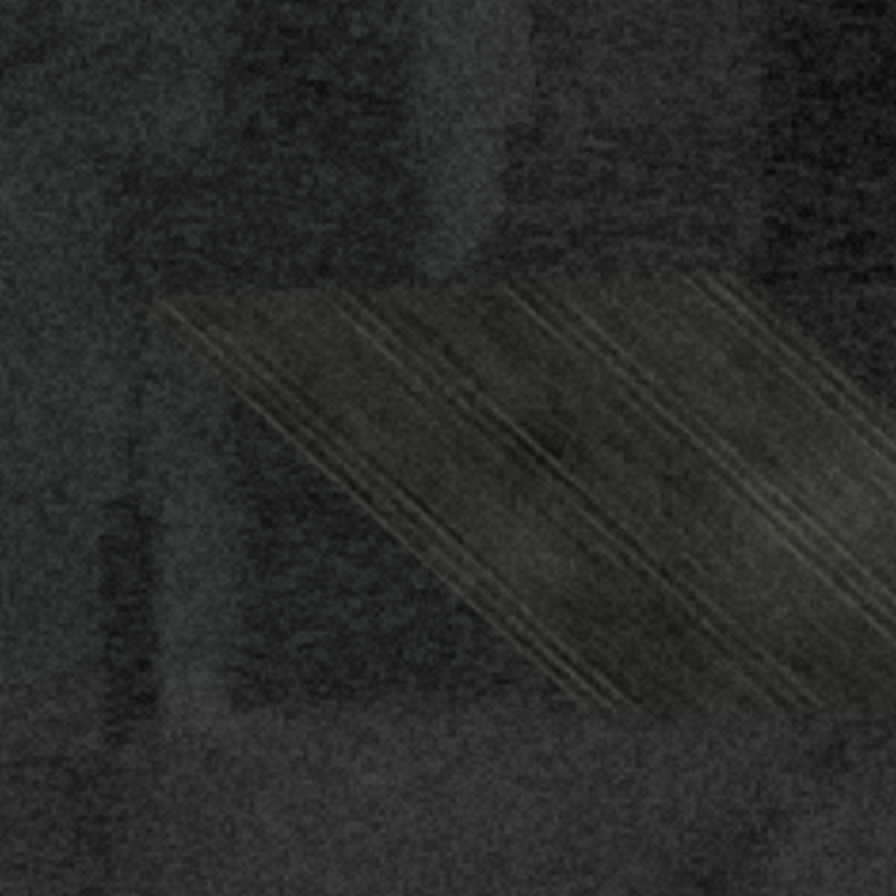
Reproduce this texture procedurally as a WebGL 1 fragment shader.

```glsl
#ifdef GL_FRAGMENT_PRECISION_HIGH
precision highp float;
#else
precision mediump float;
#endif
// Dim woven cloth: soft charcoal panels crossed by a slanted olive band.
// Panels are soft boxes added to a base tone; triple stripes repeat with mod,
// and layered value noise gives the grain, the weave and the worn patches.

uniform vec2 u_resolution;

const float BASE_TONE = 0.170;
const float MID_TONE = 0.158;
const float CONTRAST = 1.18;
const float LIFT = 0.007;
const float GRAIN = 0.125;
const float WEAVE = 0.075;
const float MOTTLE = 0.026;
const float BAND_SLANT = 1.1;       // sideways run per unit of descent
const float BAND_TOP = 0.664;
const float BAND_BOTTOM = 0.208;
const float BAND_LEFT = 0.150;
const float BAND_RIGHT = 0.862;
const float STRIPE_PERIOD = 0.2125;
const float STRIPE_GAP = 0.0265;
const float STRIPE_WIDTH = 0.0055;
const float STRIPE_LIGHT = 0.046;
const vec3 COOL = vec3(0.96, 1.015, 1.015);
const vec3 NEUTRAL = vec3(1.01, 1.0, 0.99);
const vec3 OLIVE = vec3(1.02, 1.01, 0.91);

float hash(vec2 p) {
  vec3 q = fract(p.xyx * 0.1031);
  q += dot(q, q.yzx + 33.33);
  return fract((q.x + q.y) * q.z);
}

float noise(vec2 p) {
  vec2 cell = floor(p), f = fract(p);
  f = f * f * (3.0 - 2.0 * f);
  return mix(mix(hash(cell), hash(cell + vec2(1.0, 0.0)), f.x),
             mix(hash(cell + vec2(0.0, 1.0)), hash(cell + 1.0), f.x), f.y);
}

float rise(float edge, float soft, float x) {
  return smoothstep(edge - soft, edge + soft, x);
}

float softBox(vec2 p, vec2 low, vec2 high, float soft) {
  vec2 inside = smoothstep(low - soft, low + soft, p)
              * (1.0 - smoothstep(high - soft, high + soft, p));
  return inside.x * inside.y;
}

float glow(vec2 p, vec2 centre, vec2 radius) {
  vec2 d = (p - centre) / radius;
  return exp(-dot(d, d));
}

// Tone of the cloth around the band
float panelTone(vec2 p) {
  float tone = BASE_TONE;
  // Upper panels, split by a pale column with a stepped, rounded edge
  float edge = mix(0.563, 0.592, rise(0.858, 0.005, p.y));
  edge -= 0.95 * max(0.0, 0.762 - p.y);
  float upper = rise(0.685, 0.008, p.y);
  float pastEdge = rise(edge, 0.006, p.x);
  tone += 0.016 * upper * (1.0 - pastEdge) * rise(0.46, 0.06, p.x);
  tone -= 0.030 * upper * pastEdge;
  tone += 0.022 * softBox(p, vec2(0.63, 0.87), vec2(0.85, 1.1), 0.05);
  tone -= 0.030 * softBox(p, vec2(0.855, 0.71), vec2(1.1, 1.1), 0.012);
  tone -= 0.036 * softBox(p, vec2(0.25, 0.83), vec2(0.46, 1.1), 0.025);
  tone -= 0.030 * softBox(p, vec2(0.12, 0.675), vec2(0.48, 0.83), 0.025);
  tone -= 0.030 * glow(p, vec2(0.02, 0.96), vec2(0.05, 0.05));
  // Lower left strips and the shaded wedge under the band
  tone -= 0.042 * softBox(p, vec2(0.115, 0.17), vec2(0.174, 0.44), 0.012);
  tone -= 0.020 * softBox(p, vec2(0.14, 0.44), vec2(0.165, 0.66), 0.010);
  tone += 0.020 * softBox(p, vec2(0.176, 0.17), vec2(0.265, 0.45), 0.014);
  tone -= 0.033 * softBox(p, vec2(0.255, 0.215), vec2(0.78, 0.58), 0.03);
  tone -= 0.018 * softBox(p, vec2(-0.1, -0.1), vec2(0.13, 0.16), 0.02);
  // Lower right: shaded diagonal fold and pale corner
  tone += 0.008 * softBox(p, vec2(0.24, -0.1), vec2(1.1, 0.20), 0.03);
  float fold = p.x - p.y - 0.77;
  tone -= 0.030 * exp(-fold * fold / 0.0025) * (1.0 - rise(0.2, 0.04, p.y));
  return tone;
}

// Tone inside the slanted band; s runs across its stripes
float bandTone(vec2 p, float s) {
  float tone = 0.160;
  tone += 0.050 * glow(p, vec2(0.88, 0.39), vec2(0.10, 0.09));
  tone += 0.036 * glow(p, vec2(0.97, 0.48), vec2(0.10, 0.08));
  tone += 0.028 * glow(p, vec2(0.57, 0.38), vec2(0.07, 0.06));
  tone += 0.022 * glow(p, vec2(0.33, 0.62), vec2(0.07, 0.05));
  tone += 0.018 * glow(p, vec2(0.77, 0.61), vec2(0.08, 0.06));
  tone -= 0.030 * glow(p, vec2(0.60, 0.50), vec2(0.06, 0.04));
  tone -= 0.022 * glow(p, vec2(0.73, 0.30), vec2(0.07, 0.06));
  float t = mod(s - BAND_LEFT + 0.03, STRIPE_PERIOD) - 0.035;
  float wear = 0.35 + 1.0 * noise(vec2(s * 60.0, p.y * 14.0));
  for (int i = 0; i < 3; i++) {
    float d = (t - float(i) * STRIPE_GAP) / STRIPE_WIDTH;
    float groove = d - 2.2;
    tone += wear * (STRIPE_LIGHT * exp(-d * d) - 0.026 * exp(-groove * groove));
  }
  return tone + 0.045 * (noise(vec2(s * 95.0, p.y * 24.0)) - 0.5);
}

void main() {
  vec2 p = gl_FragCoord.xy / u_resolution;
  float s = p.x - (BAND_TOP - p.y) * BAND_SLANT;
  float top = BAND_TOP + 0.05 * (p.x - BAND_LEFT);
  float band = rise(BAND_LEFT, 0.005, s) * (1.0 - rise(BAND_RIGHT, 0.008, s))
             * rise(BAND_BOTTOM, 0.012, p.y) * (1.0 - rise(top, 0.008, p.y));

  // Ragged sampling keeps the panel edges from looking ruled
  vec2 ragged = p + 0.012 * (vec2(noise(p * 45.0), noise(p * 45.0 + 19.0)) - 0.5);
  float panel = panelTone(ragged);
  panel -= 0.030 * rise(BAND_RIGHT, 0.008, s) * (1.0 - rise(top, 0.01, p.y));
  float tone = mix(panel, bandTone(p, s), band);
  tone = MID_TONE + LIFT + CONTRAST * (tone - MID_TONE);

  // Horizontal weave shows most in the dark cloth
  float dark = 1.0 - smoothstep(0.12, 0.175, panel);
  float weave = noise(p * vec2(50.0, 130.0)) - 0.5;
  tone += WEAVE * weave * (0.25 + 0.75 * dark) * (1.0 - 0.8 * band);
  float grain = 0.6 * noise(p * 150.0) + 0.4 * noise(p * 235.0 + 31.0) - 0.5;
  tone += GRAIN * grain * (1.0 - 0.15 * band);
  tone += MOTTLE * (noise(p * 9.0 + 5.0) - 0.5);

  float cool = (1.0 - rise(0.58, 0.08, p.x)) * rise(0.2, 0.08, p.y);
  vec3 tint = mix(mix(NEUTRAL, COOL, cool), OLIVE, band);
  gl_FragColor = vec4(max(tone, 0.0) * tint, 1.0);
}
```
